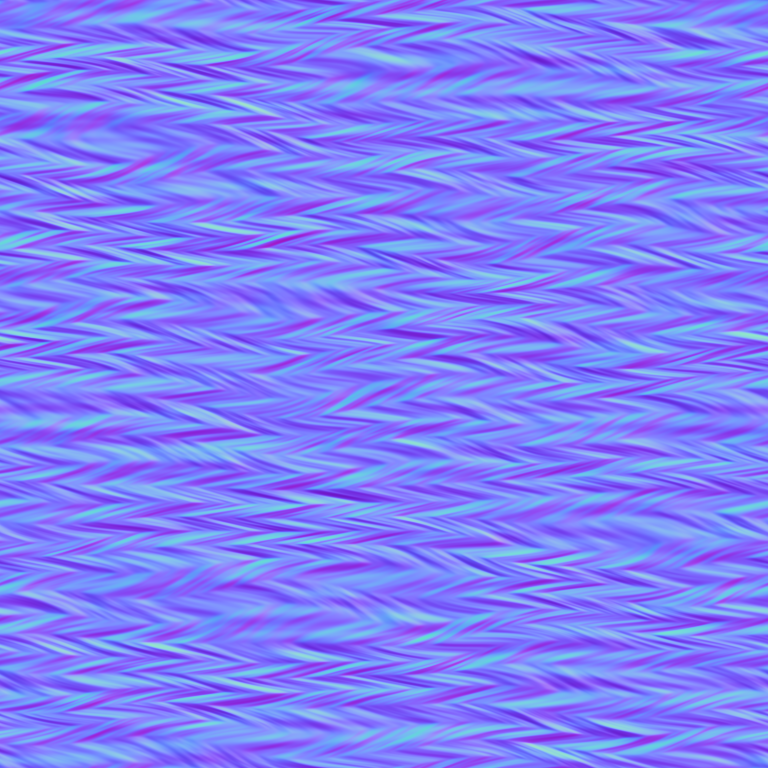
Write a three.js fragment shader that draws this texture map.

```glsl
#define ROWS 20.0        // chevron rows up the canvas
#define REACH 0.085      // how far each row sweeps sideways
#define FOLD 0.97        // sharpness of the chevron tips
#define WANDER 0.8       // irregularity of the rows
#define RELIEF 0.0070    // steepness of the fibres
#define SAMPLE_STEP 0.001

varying vec2 vUv;

const float TAU = 6.2831853;

float hash(vec2 p) {
  vec3 q = fract(vec3(p.xyx) * vec3(0.1031, 0.1030, 0.0973));
  q += dot(q, q.yzx + 33.33);
  return fract((q.x + q.y) * q.z);
}

// Slope contribution of one lattice corner, wrapped to tile
float corner(vec2 cell, vec2 offset, vec2 period, float seed) {
  float angle = TAU * hash(mod(cell, period) + seed);
  return dot(vec2(cos(angle), sin(angle)), offset);
}

// Tiling gradient noise with the given number of cells across and up
float noise(vec2 p, vec2 period, float seed) {
  p *= period;
  vec2 i = floor(p);
  vec2 f = p - i;
  vec2 w = f * f * f * (f * (f * 6.0 - 15.0) + 10.0);
  vec2 e = vec2(1.0, 0.0);
  float low = mix(corner(i, f, period, seed),
                  corner(i + e.xy, f - e.xy, period, seed), w.x);
  float high = mix(corner(i + e.yx, f - e.yx, period, seed),
                   corner(i + e.xx, f - e.xx, period, seed), w.x);
  return mix(low, high, w.y);
}

// Fibre height: strands swept into chevrons, plus long flat tufts
float height(vec2 p) {
  float phase = ROWS * p.y + WANDER * noise(p, vec2(4.0, 9.0), 11.3);
  float zigzag = acos(FOLD * cos(TAU * phase)) * 2.0 / TAU;
  vec2 swept = vec2(p.x + REACH * zigzag, p.y);

  float h = noise(swept, vec2(16.0, 22.0), 37.1);
  h += 0.35 * noise(swept, vec2(36.0, 44.0), 71.7);
  h += 0.09 * noise(swept, vec2(62.0, 70.0), 113.9);
  h += 0.90 * noise(p + vec2(0.3 * REACH * zigzag, 0.0), vec2(5.0, 44.0), 157.3);
  return h;
}

void main() {
  vec2 e = vec2(SAMPLE_STEP, 0.0);
  vec2 slope = vec2(height(vUv + e.xy) - height(vUv - e.xy),
                    height(vUv + e.yx) - height(vUv - e.yx));
  slope *= RELIEF / (2.0 * SAMPLE_STEP);

  // Pack the surface normal into colour
  vec3 normal = normalize(vec3(-slope, 1.0));
  gl_FragColor = vec4(normal * 0.5 + 0.5, 1.0);
}
```
